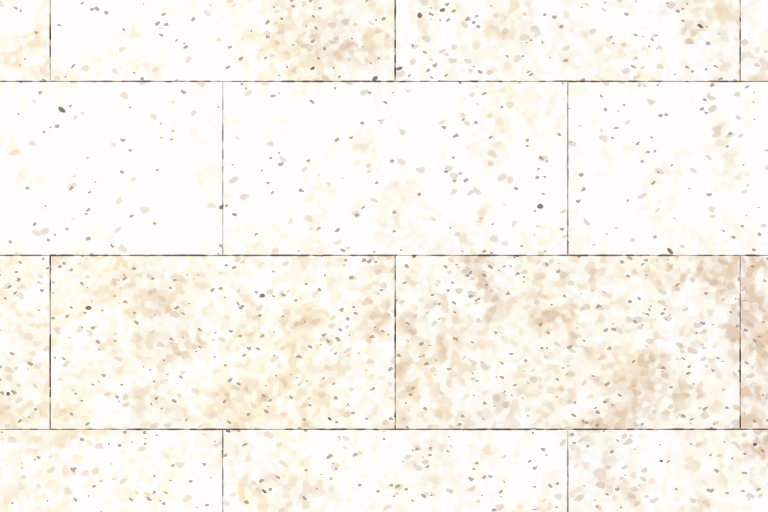
Write a Shadertoy shader that draws this texture.

```glsl
// Pale travertine blocks in running bond, with thin broken joints, stains and pits.
#define BLOCK vec2(0.6738, 0.3398)   // block size, in canvas heights
#define ORIGIN vec2(0.435, 0.159)    // a block corner, from the top left
#define JOINT 0.0013                 // half width of a joint
#define ROW_WEAR vec4(0.35, 0.17, 0.64, 0.43)
#define MOTTLE 1.75                  // contrast of the stains
#define PIT_DENSITY 0.10

const vec3 WHITE = vec3(1.0, 0.998, 0.993);
const vec3 YELLOW_CREAM = vec3(1.0, 0.977, 0.905);
const vec3 PINK_CREAM = vec3(0.992, 0.972, 0.94);
const vec3 YELLOW_BEIGE = vec3(0.975, 0.915, 0.81);
const vec3 PINK_BEIGE = vec3(0.94, 0.89, 0.84);
const vec3 TAN = vec3(0.90, 0.81, 0.71);
const vec3 PIT = vec3(0.66, 0.59, 0.54);
const vec3 GROUT = vec3(0.38, 0.33, 0.30);

vec3 hash3(vec2 p) {
    vec3 q = fract(p.xyx * vec3(0.1031, 0.1030, 0.0973));
    q += dot(q, q.yxz + 33.33);
    return fract((q.xxy + q.yzz) * q.zyx);
}

// Cellular noise: distance to the nearest seed, its id, and a smooth blend of ids.
vec3 cells(vec2 p) {
    vec2 base = floor(p), f = p - base;
    float nearest = 9.0, id = 0.0, sum = 0.0, weight = 0.0;
    for (int j = -1; j <= 1; j++)
    for (int i = -1; i <= 1; i++) {
        vec2 g = vec2(i, j);
        vec3 h = hash3(base + g);
        vec2 toSeed = g + h.xy - f;
        float d2 = dot(toSeed, toSeed), w = exp(-8.0 * d2);
        sum += w * h.z;
        weight += w;
        if (d2 < nearest) { nearest = d2; id = h.z; }
    }
    return vec3(sqrt(nearest), id, sum / weight);
}

// Sum of blended cells, centred on zero, with most weight on the fine grain.
float mottle(vec2 p) {
    float sum = 0.0, gain = 0.17, freq = 5.5;
    for (int i = 0; i < 4; i++) {
        sum += gain * (cells(p * freq + 19.7 * float(i)).z - 0.5);
        freq *= 2.5;
        gain *= 1.2;
    }
    return sum;
}

// Scattered pits of varied size, with edges bent by sines.
float pits(vec2 p, float freq, float density, float radius, float px) {
    vec2 q = p * freq;
    q += 0.12 * sin(q.yx * 3.7 + sin(q * 1.9));
    vec3 c = cells(q * vec2(0.75, 1.0));
    float r = radius * (0.45 + fract(c.y * 57.0));
    float soft = max(0.3 * r, 0.5 * freq * px);
    return step(1.0 - density, c.y) * (1.0 - smoothstep(r - soft, r + soft, c.x));
}

void mainImage(out vec4 fragColor, in vec2 fragCoord) {
    float px = 1.0 / iResolution.y;
    vec2 pos = vec2(fragCoord.x, iResolution.y - fragCoord.y) * px;

    // Running bond: odd rows shift by half a block
    vec2 grid = (pos - ORIGIN) / BLOCK;
    float row = floor(grid.y);
    grid.x += 0.5 * mod(row, 2.0);
    vec2 block = floor(grid), local = fract(grid);
    vec3 blockHash = hash3(block + 40.0);
    vec2 stone = pos + 13.0 * blockHash.xy;

    // Wear of the block, with one heavy blotch in the top row
    float wear = ROW_WEAR[int(clamp(row + 1.0, 0.0, 3.0))];
    wear += 0.08 * (blockHash.z - 0.5) + 0.12 * (pos.x - 0.75);
    vec2 away = (pos - vec2(0.59, 0.09)) / vec2(0.09, 0.08);
    float blotch = exp(-dot(away, away)) * step(row, -0.5);
    wear += 0.45 * blotch;

    // Stains from cream to tan, yellow on the left and pink on the right
    float stain = wear + MOTTLE * mottle(stone);
    float pink = clamp(0.6 * pos.x + 0.9 * (cells(stone * 9.0 + 71.0).z - 0.5), 0.0, 1.0);
    vec3 color = mix(WHITE, mix(YELLOW_CREAM, PINK_CREAM, pink), smoothstep(0.28, 0.58, stain));
    color = mix(color, mix(YELLOW_BEIGE, PINK_BEIGE, pink), smoothstep(0.58, 0.86, stain));
    color = mix(color, TAN, smoothstep(0.86, 1.10, stain));

    // Faint flecks, fine pits and a few dark holes, denser where stained
    float density = PIT_DENSITY * (0.3 + 1.5 * clamp(wear, 0.0, 1.2));
    float fleck = pits(stone, 58.0, 1.5 * density, 0.28, px);
    float fine = pits(stone + 5.0, 95.0, 0.8 * density, 0.24, px);
    float hole = pits(stone + 9.0, 30.0, 0.015 + 0.08 * blotch, 0.11, px);
    color = mix(color, mix(TAN, PIT, 0.5 * pink), 0.5 * fleck);
    color = mix(color, PIT, 0.75 * fine);
    color = mix(color, GROUT, 0.75 * hole);

    // Joints, broken into pale and dark stretches, each upright with its own strength
    vec2 edge = min(local, 1.0 - local) * BLOCK;
    float grain = cells(pos * 75.0).z, stretch = cells(pos * 12.0 + 7.0).z;
    float uneven = smoothstep(0.1, 0.9, 0.6 * grain + 0.4 * stretch);
    float width = JOINT * (0.7 + 0.6 * uneven);
    vec2 line = clamp((width - edge) / px + 0.5, 0.0, 1.0);
    float upright = 0.65 + 0.35 * step(0.5, mod(row, 2.0));
    float joint = max(line.x * upright, line.y);
    color = mix(color, TAN, 0.15 * exp(-min(edge.x, edge.y) / 0.003));
    color = mix(color, GROUT, joint * (0.35 + 0.65 * uneven));

    fragColor = vec4(color, 1.0);
}
```
